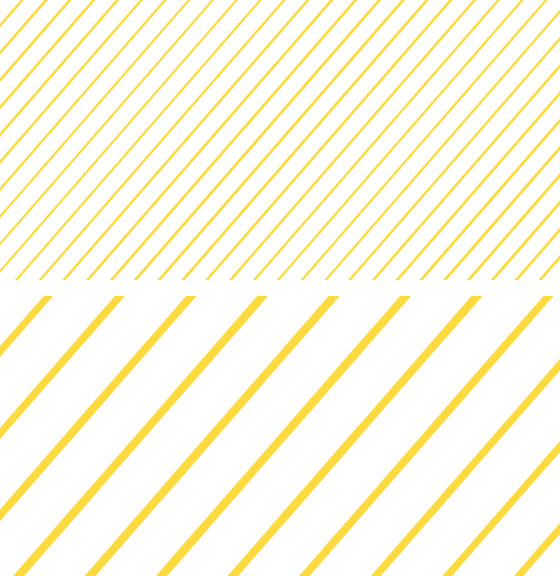
Top, the full canvas; bottom, a detail of the centre.
Give the GLSL for this pattern, as a Shadertoy shader.

```glsl
// Slanted yellow pinstripes, evenly spaced on a white ground.
// Each stripe is the distance to a repeated line; layered sines vary the
// stroke width from stripe to stripe and roughen it slightly along its length.

// Lengths are in canvas heights.
const vec3 PAPER = vec3(1.0);
const vec3 INK = vec3(0.99, 0.855, 0.25);
const float SPACING = 0.08503;      // horizontal step between stripes
const float RUN = 0.872;            // horizontal run per unit of rise
const float FIRST_X = 0.0797;       // where stripe 0 meets the top edge
const float WIDTH = 0.0090;         // mean stroke width
const float WIDTH_SWING = 0.0010;   // slow change across the stripes
const float WIDTH_TREND = 0.00003;  // growth per stripe to the right
const float SWING_PERIOD = 13.4;    // stripes per width cycle
const float SWING_PEAK = 1.8;       // stripe where the cycle is widest
const float MIDDLE_STRIPE = 16.0;
const float ROUGHNESS = 0.00035;    // wobble of the stroke edge
const float TAU = 6.2831853;

// Layered sines, roughly -1 to 1, different for each stripe.
float wobble(float along, float stripe) {
    return 0.6 * sin(along * 23.0 + stripe * 2.4)
         + 0.4 * sin(along * 61.0 + stripe * 5.1);
}

float strokeWidth(float along, float stripe) {
    float swing = cos(TAU * (stripe - SWING_PEAK) / SWING_PERIOD);
    return WIDTH + WIDTH_SWING * swing
         + WIDTH_TREND * (stripe - MIDDLE_STRIPE)
         + ROUGHNESS * wobble(along, stripe);
}

void mainImage(out vec4 fragColor, in vec2 fragCoord) {
    vec2 p = fragCoord / iResolution.y;
    float pixel = 1.0 / iResolution.y;

    // Slide each row so the slanted stripes become vertical, then repeat.
    float column = (p.x - FIRST_X + RUN * (1.0 - p.y)) / SPACING;
    float stripe = floor(column + 0.5);

    // Perpendicular distance to the nearest stripe, and position along it.
    vec2 direction = normalize(vec2(RUN, 1.0));
    float dist = abs(column - stripe) * SPACING * direction.y;
    float along = dot(p, direction);

    // One-pixel box coverage for smooth edges.
    float halfWidth = 0.5 * strokeWidth(along, stripe);
    float ink = clamp((halfWidth - dist) / pixel + 0.5, 0.0, 1.0);
    fragColor = vec4(mix(PAPER, INK, ink), 1.0);
}
```
